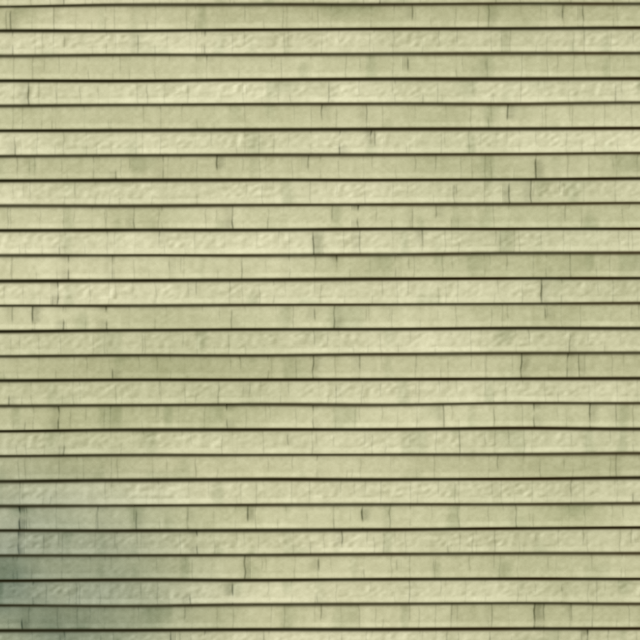
Reproduce this texture procedurally as a WebGL 1 fragment shader.

```glsl
precision highp float;
uniform vec2 u_resolution;

#define ROWS 25.6
#define ROW_OFFSET 0.233
#define TILT 0.0042
#define GAP_ABOVE 0.060
#define GAP_BELOW 0.080
#define JOINT_CELLS 15.0
#define JOINT_WIDTH 0.0017
#define DIMPLE_DEPTH 0.11
#define GRAIN_DEPTH 0.055
#define SMOOTH_BOARD vec3(0.762, 0.757, 0.597)
#define ROUGH_BOARD vec3(0.803, 0.795, 0.642)
#define GAP_COLOR vec3(0.13, 0.12, 0.06)

float hash(vec2 p) {
  vec3 q = fract(p.xyx * 0.1031);
  q += dot(q, q.yzx + 33.33);
  return fract((q.x + q.y) * q.z);
}

float noise(vec2 p) {
  vec2 i = floor(p), f = fract(p);
  f = f * f * (3.0 - 2.0 * f);
  return mix(mix(hash(i), hash(i + vec2(1.0, 0.0)), f.x),
             mix(hash(i + vec2(0.0, 1.0)), hash(i + vec2(1.0, 1.0)), f.x), f.y);
}

float fbm(vec2 p) {
  float sum = 0.0, amp = 0.5;
  for (int i = 0; i < 4; i++) {
    sum += amp * noise(p);
    p = p * 2.03 + 17.1;
    amp *= 0.5;
  }
  return sum;
}

float bell(float x) {
  return exp(-x * x);
}

// Vertical joints: x = darkness, y = tone of the piece between joints.
vec2 joints(float x, float row, float v, float cells, float seed) {
  float cell = floor(x * cells);
  vec2 id = vec2(cell, row + seed);
  float lean = 0.002 * (noise(vec2(v * 3.0, cell + row * 7.0)) - 0.5);
  float d = x - (cell + mix(0.15, 0.85, hash(id))) / cells + lean;
  float strength = pow(hash(id + 51.7), 12.0);
  float width = max(JOINT_WIDTH, 0.7 / u_resolution.x);
  float worn = smoothstep(0.1, 0.9, noise(vec2(cell * 5.0 + row, v * 2.5)));
  float line = bell(d / width) * (0.05 + 0.20 * strength) * worn;
  float side = hash(id + 9.3) < 0.5 ? -1.0 : 1.0;
  float smear = bell((d + side * 0.005) / 0.008) * 0.13 * strength * worn;
  float tone = mix(hash(id + 23.0), hash(id + vec2(24.0, 23.0)),
                   smoothstep(-width, width, d));
  return vec2(line + smear, tone);
}

void main() {
  vec2 uv = gl_FragCoord.xy / u_resolution;

  // Rows counted from the top, slightly tilted and uneven.
  float s = (1.0 - uv.y + TILT * uv.x) * ROWS - ROW_OFFSET;
  float nearest = floor(s + 0.5);
  s += 0.06 * (noise(vec2(uv.x * 5.0, nearest * 3.7)) - 0.5);
  float row = floor(s), v = fract(s);
  float rough = mod(row, 2.0);

  // Board colour with variation by row, piece and broad patch.
  vec3 color = mix(SMOOTH_BOARD, ROUGH_BOARD, rough);
  vec2 wide = joints(uv.x, row, v, JOINT_CELLS, 0.0);
  vec2 fine = joints(uv.x, row, v, JOINT_CELLS * 1.7, 83.0);
  float patches = fbm(uv * vec2(3.5, 5.0) + 3.0) - 0.47;
  float blotch = noise(vec2(uv.x * 9.0, row * 6.3)) - 0.5;
  color += 0.035 * (hash(vec2(row, 4.0)) - 0.5);
  color += 0.014 * (wide.y - 0.5) + 0.012 * (fine.y - 0.5);
  color += patches * vec3(0.17, 0.15, 0.16);
  color += blotch * vec3(0.055, 0.05, 0.055);

  // Vertical streaks and fine grain.
  float streak = noise(vec2(uv.x * 120.0, row * 9.0 + v * 0.8)) - 0.5;
  float grain = fbm(uv * vec2(150.0, 170.0)) - 0.47;
  color += GRAIN_DEPTH * (0.5 * streak + 1.4 * grain);

  // Small slanted dimples, deeper on the rough rows.
  vec2 dent = vec2(uv.x * 125.0 + v * 1.2, s * 5.5);
  float relief = noise(dent) - noise(dent + vec2(0.45, 0.3));
  float body = smoothstep(0.08, 0.25, v) * (1.0 - smoothstep(0.65, 0.8, v));
  float cluster = 0.4 + noise(vec2(uv.x * 22.0, row * 8.1));
  color += DIMPLE_DEPTH * relief * body * cluster * mix(0.25, 1.0, rough);

  // Occasional grey stains and the joints.
  float stain = smoothstep(0.70, 0.98, noise(vec2(uv.x * 38.0, row * 5.3 + v * 0.6)));
  color -= stain * vec3(0.07, 0.06, 0.06);
  color -= (wide.x + fine.x) * vec3(1.0, 0.97, 0.85);

  // Pale lower lip and shade under the board above.
  float lip = smoothstep(0.66, 0.80, v) * (1.0 - smoothstep(0.84, 0.94, v));
  color += lip * 0.05 * (0.3 + noise(vec2(uv.x * 16.0, row * 2.7)));
  color *= 1.0 - 0.05 * (1.0 - smoothstep(0.05, 0.32, v));

  // Grey weathering, strongest in the lower left corner and faint at the top.
  float corner = 1.0 - smoothstep(0.0, 0.40, length(uv * vec2(0.9, 1.2) - vec2(0.0, 0.06)));
  color -= corner * (0.7 + 0.7 * fbm(uv * 10.0)) * vec3(0.24, 0.20, 0.14);
  color -= 0.05 * smoothstep(0.94, 1.0, uv.y);

  // Gaps alternate between bold and soft, and swell and fade along the row.
  float g = s - floor(s + 0.5);
  float bold = mod(floor(s + 0.5), 2.0);
  float wear = noise(vec2(uv.x * 13.0, nearest * 5.1));
  float swell = mix(0.82, 1.18, noise(vec2(uv.x * 4.0, nearest * 2.9)));
  float gap = bell(g / (swell * (g < 0.0 ? GAP_ABOVE : GAP_BELOW)));
  gap *= mix(0.80, 1.0, bold) * (0.86 + 0.14 * wear);
  vec3 gapTint = GAP_COLOR + vec3(0.04, 0.01, 0.0) * wear * uv.x;
  color = mix(color, gapTint, gap);

  gl_FragColor = vec4(clamp(color, 0.0, 1.0), 1.0);
}
```
